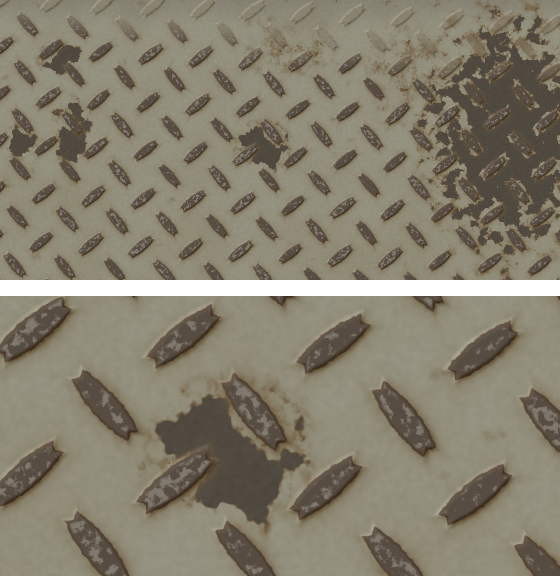
Top, the full canvas; bottom, a detail of the centre.
A Shadertoy shader for this texture:

```glsl
// Worn painted tread plate: crossed raised lugs, rust stains and bare metal patches.

const vec3 PAINT = vec3(0.58, 0.57, 0.50);
const vec3 AGED_PAINT = vec3(0.53, 0.50, 0.40);
const vec3 GRIME = vec3(0.49, 0.47, 0.42);
const vec3 OCHRE = vec3(0.44, 0.36, 0.24);
const vec3 RUST = vec3(0.36, 0.25, 0.15);
const vec3 STEEL = vec3(0.31, 0.285, 0.25);
const vec3 LUG_METAL = vec3(0.34, 0.30, 0.26);
const vec3 SCUFF = vec3(0.56, 0.53, 0.49);

// Lattice: columns are the steps across and up, in canvas heights
const mat2 LATTICE = mat2(0.1781, -0.0083, 0.0089, 0.1719);
const vec2 ORIGIN = vec2(0.7917, 0.5365);
const vec2 LUG_HALF_SIZE = vec2(0.050, 0.0165);

vec2 hash2(vec2 c) {
    vec3 h = fract(c.xyx * vec3(0.1031, 0.1030, 0.0973));
    h += dot(h, h.yzx + 33.33);
    return fract((h.xx + h.yz) * h.zy);
}

float corner(vec2 cell, vec2 offset) {
    return dot(hash2(cell) * 2.0 - 1.0, offset);
}

float gradientNoise(vec2 p) {
    vec2 i = floor(p), f = fract(p), e = vec2(1, 0);
    vec2 u = f * f * f * (f * (f * 6.0 - 15.0) + 10.0);
    return mix(mix(corner(i, f), corner(i + e, f - e), u.x),
               mix(corner(i + e.yx, f - e.yx), corner(i + 1.0, f - 1.0), u.x), u.y);
}

float fbm(vec2 p) {
    float sum = 0.0, amplitude = 1.0;
    for (int i = 0; i < 4; i++) {
        sum += amplitude * gradientNoise(p);
        p = mat2(1.6, 1.2, -1.2, 1.6) * p + 7.3;
        amplitude *= 0.55;
    }
    return sum;
}

// Lens with notched, horned ends
float lugShape(vec2 q, vec2 halfSize) {
    q = abs(q);
    float along = q.x / halfSize.x;
    float side = q.y - halfSize.y * (1.0 - 0.45 * along * along);
    float end = q.x - halfSize.x - 0.6 * (q.y - 0.55 * halfSize.y);
    return max(side, end);
}

// Nearest lug of both directions: x = distance, y = random value of that lug
vec2 lugs(vec2 p) {
    vec2 nearest = vec2(1.0, 0.0);
    for (int k = 0; k < 2; k++) {
        float family = float(k);
        vec2 grid = inverse(LATTICE) * (p - ORIGIN) - 0.5 * family;
        vec2 cell = floor(grid + 0.5);
        vec2 random = hash2(cell + 40.0 + 71.0 * family);
        float angle = mix(-0.87, 0.68, family) + 0.08 * (random.x - 0.5);
        vec2 axis = vec2(cos(angle), sin(angle));
        vec2 q = LATTICE * (grid - cell);
        q = vec2(dot(q, axis), dot(q, vec2(-axis.y, axis.x)));
        float d = lugShape(q, LUG_HALF_SIZE * (0.95 + 0.1 * random.y));
        if (d < nearest.x) nearest = vec2(d, random.y);
    }
    return nearest;
}

// One at the centre, zero on the ellipse, never below minus one
float blob(vec2 p, vec2 centre, vec2 radius) {
    vec2 q = (p - centre) / radius;
    return max(1.0 - dot(q, q), -1.0);
}

float damage(vec2 p) {
    float right = blob(p, vec2(1.82, 0.52), vec2(0.29, 0.41));
    float left = max(blob(p, vec2(0.26, 0.52), vec2(0.06, 0.12)),
                     blob(p, vec2(0.22, 0.79), vec2(0.07, 0.06)));
    float small = max(blob(p, vec2(0.07, 0.49), vec2(0.05, 0.06)),
                      blob(p, vec2(0.94, 0.48), vec2(0.09, 0.08)));
    return max(right, max(left, small));
}

void mainImage(out vec4 fragColor, in vec2 fragCoord) {
    vec2 p = fragCoord / iResolution.y;
    float pixel = 1.0 / iResolution.y;
    float broad = fbm(p * 5.0), mottle = fbm(p * 19.0 + 3.0);
    float grain = fbm(p * 90.0 + 9.0);

    vec2 lug = lugs(p);
    vec2 lightStep = vec2(-0.004, 0.004);
    float lit = (lugs(p + lightStep).x - lug.x) / length(lightStep);
    float d = lug.x + 0.0022 * grain;

    // Paint: broad tint, grime at the top edge, fine grain
    vec3 color = mix(PAINT, AGED_PAINT, clamp(0.2 + 0.45 * broad - 0.25 * p.y, 0.0, 1.0));
    color = mix(color, GRIME, 0.7 * smoothstep(0.88, 1.04, p.y + 0.04 * broad));
    color += 0.025 * grain;

    // Stains and small rust specks around the damage
    float field = 0.5 * damage(p) - 0.12 + 0.65 * mottle;
    float stainZone = max(blob(p, vec2(1.50, 0.74), vec2(0.24, 0.20)),
                          blob(p, vec2(1.02, 0.82), vec2(0.20, 0.12)));
    float stain = max(smoothstep(-0.4, 0.1, field),
                      smoothstep(0.0, 0.9, 0.6 * stainZone + 0.8 * mottle));
    color = mix(color, OCHRE, 0.65 * stain * smoothstep(-0.3, 0.5, grain + mottle));
    color = mix(color, RUST, 0.8 * stain * smoothstep(0.3, 0.55, fbm(p * 42.0)));

    // Bare metal, with paint left around each lug
    float bare = field - 0.32 * smoothstep(0.022, 0.0, d);
    color = mix(color, RUST, 0.6 * smoothstep(-0.08, 0.0, bare));
    color = mix(color, STEEL + 0.025 * grain, smoothstep(-0.015, 0.025, bare));

    // Paint still covers the lugs towards the top right
    float covered = smoothstep(0.88, 1.02, p.y + 0.12 * p.x + 0.06 * (lug.y - 0.5));
    float halo = exp(-max(d, 0.0) / 0.007) * (0.55 - 0.3 * lit + 0.4 * mottle);
    color = mix(color, OCHRE, clamp(halo, 0.0, 0.8) * (1.0 - 0.7 * covered));

    // Lug tops: scuffed metal with a dark rim
    float speckle = smoothstep(0.0, 0.35, fbm(p * 75.0 + 20.0) + 0.25 * (lug.y - 0.5));
    vec3 top = mix(LUG_METAL, SCUFF, 0.75 * speckle * smoothstep(-0.002, -0.007, d));
    top = mix(top, RUST * 0.8, 0.6 * smoothstep(-0.005, 0.0, d));
    vec3 paintedTop = mix(PAINT, OCHRE, 0.15 + 0.5 * stain) + 0.025 * grain;
    top = mix(top, paintedTop, covered * (0.9 - 0.3 * speckle));
    color = mix(color, top, smoothstep(pixel, -pixel, d));

    // Light from the upper left along the raised edges
    color += 0.09 * lit * smoothstep(0.007, 0.0, abs(lug.x));
    fragColor = vec4(clamp(color, 0.0, 1.0), 1.0);
}
```
